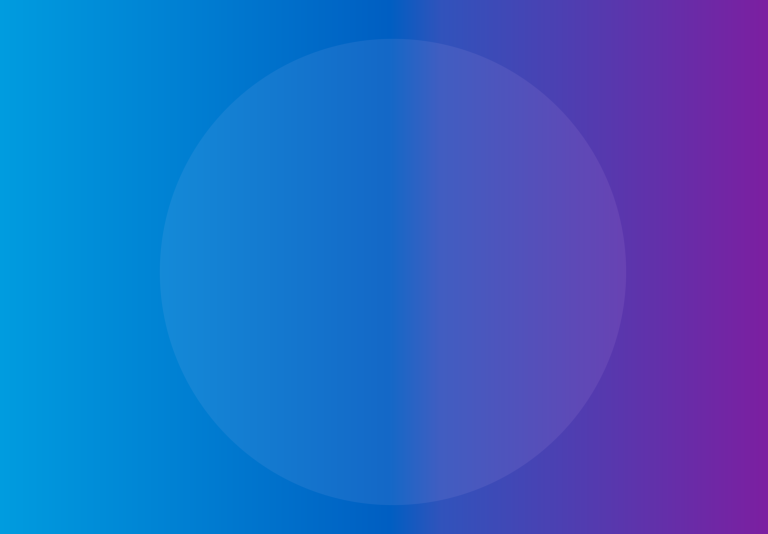
Give the GLSL for this background, as a Shadertoy shader.

```glsl
// A large translucent disc over a horizontal cyan, blue and purple gradient.

// Horizontal gradient through five colours, x from 0 to 1
vec3 backdrop(float x) {
    vec3 cyan   = vec3(0.00, 0.612, 0.875);
    vec3 azure  = vec3(0.00, 0.490, 0.820);
    vec3 blue   = vec3(0.00, 0.370, 0.760);
    vec3 indigo = vec3(0.19, 0.325, 0.735);
    vec3 purple = vec3(0.485, 0.120, 0.630);

    vec3 color = mix(cyan, azure, clamp(x / 0.26, 0.0, 1.0));
    color = mix(color, blue, clamp((x - 0.26) / 0.245, 0.0, 1.0));
    color = mix(color, indigo, clamp((x - 0.508) / 0.066, 0.0, 1.0));
    return mix(color, purple, clamp((x - 0.574) / 0.426, 0.0, 1.0));
}

void mainImage(out vec4 fragColor, in vec2 fragCoord) {
    vec2 uv = fragCoord / iResolution.xy;
    float aspect = iResolution.x / iResolution.y;
    float pixel = 1.0 / iResolution.y;

    vec3 color = backdrop(uv.x);

    // Pale lilac disc, measured in canvas heights
    vec2 fromCenter = (uv - vec2(0.5117, 0.4907)) * vec2(aspect, 1.0);
    float edge = length(fromCenter) - 0.4366;
    float disc = 1.0 - smoothstep(-0.75 * pixel, 0.75 * pixel, edge);
    vec3 lilac = vec3(1.0, 0.84, 1.0);
    color = mix(color, lilac, 0.08 * disc);

    fragColor = vec4(color, 1.0);
}
```
